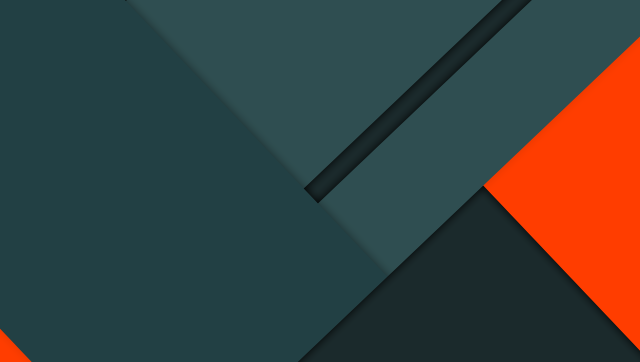
A Shadertoy shader for this background:

```glsl
const vec2 CANVAS = vec2(1.7696, 1.0);        // layout extent, height = 1
const vec2 RISING = vec2(0.7250, 0.6888);     // axis of the rising edges
const vec2 FALLING = vec2(0.6888, -0.7250);   // axis of the falling edges

const vec3 TEAL = vec3(0.135, 0.250, 0.265);
const vec3 LIGHT_TEAL = vec3(0.184, 0.306, 0.316);
const vec3 CHARCOAL = vec3(0.106, 0.165, 0.172);
const vec3 ORANGE = vec3(1.0, 0.24, 0.0);

// Edge positions along the rising axis
const float CORNER_EDGE = 0.0635;
const float PANEL_EDGE = 0.939;
const float ORANGE_EDGE = 1.3045;

// Edge positions along the falling axis
const float TIP_EDGE = -0.483;
const float SLOT_TOP = 0.231;
const float SLOT_BOTTOM = 0.288;
const float LOWER_EDGE = 0.567;

const float SHADOW_WIDTH = 0.030;
const float SOFT_SHADOW = 0.22;
const float DEEP_SHADOW = 0.50;
const float FAINT_SHADOW = 0.06;

// Antialiased coverage, positive distance is inside
float cover(float dist, float pixel) {
    return smoothstep(-0.6 * pixel, 0.6 * pixel, dist);
}

// Light left beside a raised edge at the given distance
float shade(float dist, float strength) {
    float fade = clamp(1.0 - abs(dist) / SHADOW_WIDTH, 0.0, 1.0);
    return 1.0 - strength * fade * fade;
}

void mainImage(out vec4 fragColor, in vec2 fragCoord) {
    vec2 p = fragCoord / iResolution.xy * CANVAS;
    float pixel = 1.0 / iResolution.y;
    float u = dot(p, RISING);
    float v = dot(p, FALLING);

    // Recessed floor, shaded by the sheets above it
    vec3 slot = CHARCOAL * shade(v - SLOT_TOP, DEEP_SHADOW)
                         * shade(v - SLOT_BOTTOM, DEEP_SHADOW)
                         * shade(u - PANEL_EDGE, DEEP_SHADOW);
    vec3 lower = CHARCOAL * shade(v - LOWER_EDGE, DEEP_SHADOW)
                          * shade(u - ORANGE_EDGE, DEEP_SHADOW);

    // Light sheet, cut by the slot and the top tip
    float inSlot = min(v - SLOT_TOP, SLOT_BOTTOM - v);
    float sheet = cover(min(-inSlot, v - TIP_EDGE), pixel);
    vec3 upper = mix(slot, LIGHT_TEAL * shade(u - PANEL_EDGE, SOFT_SHADOW), sheet);

    // Left panel and its orange corner
    upper = mix(upper, TEAL, cover(PANEL_EDGE - u, pixel));
    vec3 corner = ORANGE * shade(u - CORNER_EDGE, FAINT_SHADOW);
    upper = mix(upper, corner, cover(CORNER_EDGE - u, pixel));

    // Orange block in the lower right
    vec3 block = ORANGE * shade(v - LOWER_EDGE, FAINT_SHADOW);
    lower = mix(lower, block, cover(u - ORANGE_EDGE, pixel));

    fragColor = vec4(mix(upper, lower, cover(v - LOWER_EDGE, pixel)), 1.0);
}
```
